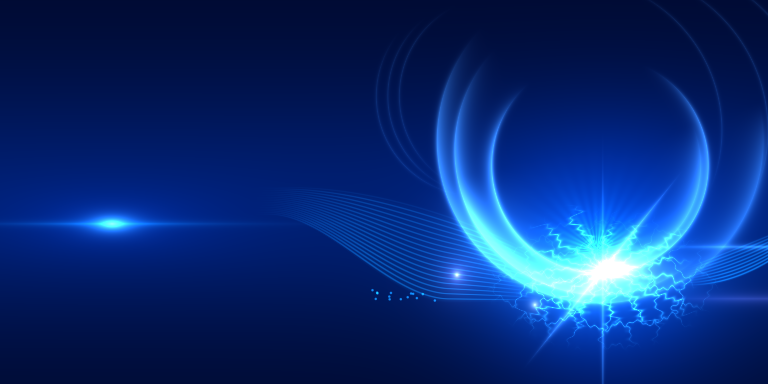
This background is drawn by a WebGL 2 fragment shader. Its source:

```glsl
#version 300 es
precision highp float;
// Deep blue backdrop with a lens flare at left and an electric burst at right.
// Crescents are one-sided arc glows, ribbons are repeated lines between curves,
// and the lightning joins jagged radial bolts with a warped cellular web.
uniform vec2 u_resolution;
out vec4 fragColor;

const float TAU = 6.2831853;
const vec3 NAVY = vec3(0.0, 0.035, 0.18);
const vec3 ROYAL = vec3(0.0, 0.115, 0.43);
const vec3 GLOW_BLUE = vec3(0.0, 0.13, 0.45);
const vec3 ICE = vec3(0.32, 0.64, 0.92);
const vec3 CYAN = vec3(0.08, 0.62, 0.85);
const vec3 VIOLET = vec3(0.55, 0.5, 0.85);
const vec2 FLARE = vec2(0.292, 0.417);
const vec2 CORE = vec2(1.57, 0.297);
const vec2 RING = vec2(1.5625, 0.57);
const vec2 OUTER_RING = vec2(1.5625, 0.635);
const float BOLTS = 15.0;
const float WEB_SCALE = 15.0;

float hash(float n) { return fract(sin(n * 127.1) * 43758.5); }
vec2 hash2(vec2 c) {
  return fract(sin(vec2(dot(c, vec2(127.1, 311.7)), dot(c, vec2(269.5, 183.3)))) * 43758.5);
}

// Arc glow with separate inner and outer softness, fading away from angle mid.
float arc(vec2 p, vec2 center, float radius, vec2 soft, float mid, float span) {
  vec2 d = p - center;
  float edge = length(d) - radius;
  float glow = exp(-abs(edge) / (edge < 0.0 ? soft.x : soft.y));
  float facing = dot(normalize(d + 1e-5), vec2(cos(mid), sin(mid)));
  return glow * smoothstep(cos(span), 1.0, facing);
}

// Tapered beam through the origin of d.
float ray(vec2 d, float angle, float len, float width) {
  vec2 dir = vec2(cos(angle), sin(angle));
  float along = abs(dot(d, dir)) / len;
  float across = abs(d.x * dir.y - d.y * dir.x);
  return exp(-across / (width * max(1.0 - along, 0.25))) * (1.0 - smoothstep(0.1, 1.0, along));
}

// Evenly spaced fine lines between two heights.
float ribbon(float y, float top, float bottom, float lines) {
  float t = (y - bottom) / (top - bottom);
  float s = t * lines;
  float line = 1.0 - smoothstep(0.0, 1.1, abs(fract(s) - 0.5) / max(fwidth(s), 1e-4));
  float inside = smoothstep(-0.02, 0.02, t) * (1.0 - smoothstep(0.9, 1.02, t));
  return inside * (0.2 + line) * mix(1.2, 0.6, clamp(t, 0.0, 1.0));
}

// Layered sines that bend the lightning.
float jag(float x) {
  return 0.5 * sin(x) + 0.3 * sin(x * 2.3 + 1.7) + 0.25 * sin(x * 5.1 + 0.6);
}

// Thin borders between the two nearest cell points.
float cellWeb(vec2 p) {
  vec2 cell = floor(p);
  vec2 nearest = vec2(9.0);
  for (int j = -1; j <= 1; j++)
    for (int i = -1; i <= 1; i++) {
      vec2 c = cell + vec2(i, j);
      float d = length(c + hash2(c) - p);
      nearest = d < nearest.x ? vec2(d, nearest.x) : vec2(nearest.x, min(nearest.y, d));
    }
  return exp(-(nearest.y - nearest.x) / 0.055);
}

float lightning(vec2 d) {
  vec2 q = d * vec2(0.62, 1.0);
  float r = length(q);
  float turn = atan(q.y, q.x) / TAU * BOLTS;
  float id = mod(floor(turn), BOLTS);
  float bend = 0.3 * jag(r * 75.0 + id * 9.0);
  float off = abs(fract(turn) - 0.5 - bend) * r * TAU / BOLTS;
  float reach = 0.13 + 0.09 * hash(id + 3.0);
  float bolt = exp(-off / 0.0028) * (1.0 - smoothstep(reach * 0.6, reach, r));
  vec2 warp = vec2(jag(d.y * 60.0), jag(d.x * 55.0 + 2.0));
  float web = cellWeb(d * WEB_SCALE + 0.22 * warp);
  float low = smoothstep(0.08, -0.06, d.y);
  web *= (0.2 + 0.8 * low) * smoothstep(0.2, 0.1, length(q + vec2(0.0, 0.02)));
  return bolt + 0.75 * web;
}

void main() {
  vec2 p = gl_FragCoord.xy / u_resolution.y;
  vec2 d = p - CORE;
  vec2 f = p - FLARE;

  // Backdrop
  float band = (p.y - 0.47) / 0.35;
  vec3 col = mix(NAVY, ROYAL, exp(-band * band));
  col += GLOW_BLUE * exp(-dot(d, d) / 0.1);

  // Left flare
  col += GLOW_BLUE * 0.7 * exp(-length(f * vec2(0.6, 1.8)) / 0.12);
  col += CYAN * 0.75 * exp(-abs(f.y) / 0.007 - abs(f.x) / 0.16);
  col += (CYAN + 0.35) * 1.3 * exp(-length(f * vec2(1.0, 2.4)) / 0.03);

  // Line ribbons
  float s = max(p.x - 0.75, 0.0);
  float low = mix(0.44, 0.215, smoothstep(0.7, 1.17, p.x));
  float fade = smoothstep(0.65, 1.0, p.x) * (1.0 - smoothstep(1.2, 1.42, p.x));
  col += CYAN * 0.27 * fade * ribbon(p.y, max(0.515 - 0.42 * s * s, low + 0.03), low, 17.0);
  float rise = max(p.x - 1.8, 0.0);
  float right = smoothstep(1.78, 1.9, p.x);
  col += CYAN * 0.35 * right * ribbon(p.y, 0.31 + 0.4 * rise, 0.255 + 1.5 * rise * rise, 9.0);

  // Crescents
  float light = 0.85 * arc(p, OUTER_RING, 0.424, vec2(0.028, 0.005), 3.95, 1.6);
  light += 0.85 * arc(p, OUTER_RING - vec2(0.0, 0.025), 0.378, vec2(0.022, 0.005), 3.95, 1.6);
  light += 1.1 * arc(p, RING, 0.282, vec2(0.005, 0.012), 3.8, 1.55);
  light += 0.8 * arc(p, RING, 0.282, vec2(0.012, 0.004), -0.45, 1.65);
  light += 0.75 * arc(p, RING, 0.262, vec2(0.03, 0.012), -0.6, 1.05);
  light += 0.5 * arc(p, OUTER_RING, 0.425, vec2(0.03, 0.012), -0.5, 0.75);
  light += 0.9 * arc(p, OUTER_RING - vec2(0.0, 0.01), 0.375, vec2(0.05, 0.04), 4.15, 0.8);

  // Faint strands
  for (float i = 0.0; i < 3.0; i++) {
    light += 0.14 * arc(p, vec2(1.3 - 0.03 * i, 0.75), 0.26, vec2(0.003), 3.1 + 0.2 * i, 1.1);
    light += 0.16 * arc(p, vec2(1.48 + 0.1 * i, 0.66), 0.4 + 0.02 * i, vec2(0.003), 0.4, 0.85);
  }
  col += ICE * light;

  // Lightning, burst and core
  col += vec3(0.25, 0.8, 0.95) * 0.8 * lightning(d);
  col += CYAN * 0.6 * exp(-length(d * vec2(0.6, 1.1)) / 0.09);
  vec2 b = d - vec2(-0.015, 0.05);
  float spin = atan(b.y, b.x);
  col += CYAN * (1.0 + 0.5 * sin(spin * 23.0) * sin(spin * 14.0)) * exp(-length(b) / 0.05);
  col += 1.5 * exp(-length((d - vec2(0.03, 0.0)) * vec2(0.55, 1.2)) / 0.03);

  // Beams
  col += (ICE + 0.1) * ray(d, 0.895, 0.34, 0.012);
  col += ICE * 0.6 * ray(d + vec2(0.0, 0.08), TAU * 0.25, 0.46, 0.004);
  float tail = smoothstep(1.7, 1.95, p.x);
  col += ICE * 0.6 * tail * exp(-abs(p.y - 0.357) / 0.005);
  col += VIOLET * 0.3 * tail * exp(-abs(p.y - 0.222) / 0.012);

  // Small lights
  float orb = length(p - vec2(1.19, 0.284));
  col += VIOLET * 0.6 * exp(-orb / 0.03) + 0.8 * exp(-orb / 0.006);
  col += vec3(0.9, 0.8, 0.6) * exp(-length(p - vec2(1.393, 0.206)) / 0.008);
  for (float i = 0.0; i < 14.0; i++) {
    vec2 dot0 = vec2(0.97 + 0.22 * hash(i), 0.215 + 0.03 * hash(i + 20.0));
    col += CYAN * 0.7 * (1.0 - smoothstep(0.001, 0.005, length(p - dot0)));
  }
  fragColor = vec4(min(col, 1.0), 1.0);
}
```
